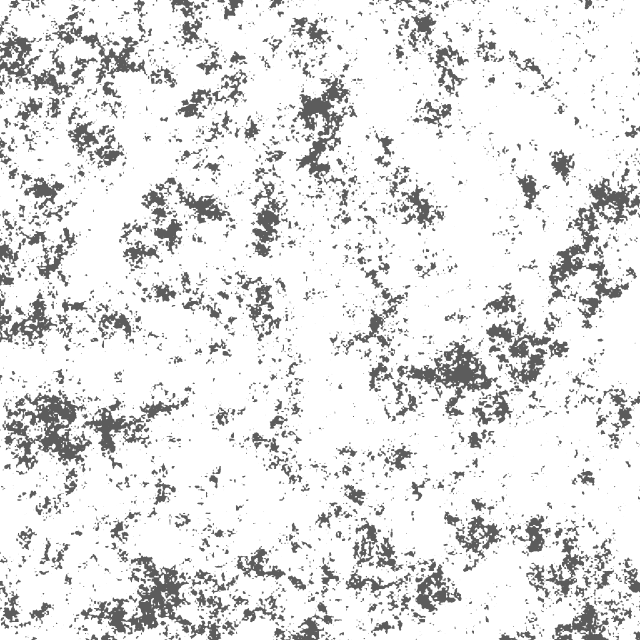
Write a WebGL 2 fragment shader that draws this texture.

```glsl
#version 300 es
precision highp float;
precision highp int;

uniform vec2 u_resolution;
out vec4 outColor;

const vec3 PAPER = vec3(1.0);
const vec3 INK = vec3(0.36);
const int OCTAVES = 6;
const int SAMPLES = 3;

// Integer hash of a lattice cell, returned in 0..1
float hash(ivec2 cell, int seed) {
    uvec2 q = uvec2(cell) * uvec2(1597u, 3571u);
    uint n = (q.x ^ (q.y << 8)) + uint(seed) * 7919u;
    n = (n ^ (n >> 16)) * 0x7feb352du;
    n = (n ^ (n >> 15)) * 0x846ca68bu;
    n += q.y;
    n = (n ^ (n >> 16)) * 0x7feb352du;
    n ^= n >> 15;
    return float(n >> 8) / 16777216.0;
}

// Smoothly interpolated lattice values
float valueNoise(vec2 p, int seed) {
    ivec2 cell = ivec2(floor(p));
    vec2 f = fract(p);
    vec2 w = f * f * (3.0 - 2.0 * f);
    float bottom = mix(hash(cell, seed), hash(cell + ivec2(1, 0), seed), w.x);
    float top = mix(hash(cell + ivec2(0, 1), seed), hash(cell + ivec2(1, 1), seed), w.x);
    return mix(bottom, top, w.y);
}

// Aligned octaves: broad patches broken up by ever finer grain
float fractalNoise(vec2 p, float frequency, float gain) {
    float sum = 0.0;
    float total = 0.0;
    float amplitude = 1.0;
    for (int i = 0; i < OCTAVES; i++) {
        sum += amplitude * valueNoise(p * frequency, i + 1);
        total += amplitude;
        amplitude *= gain;
        frequency *= 2.0;
    }
    return sum / total;
}

// Ink coverage at one point
float grunge(vec2 p, float threshold, float softness) {
    float height = fractalNoise(p, 12.0, 1.0);
    return smoothstep(threshold - softness, threshold + softness, height);
}

void main() {
    // Average a grid of samples inside the pixel to smooth the edges
    float coverage = 0.0;
    for (int y = 0; y < SAMPLES; y++) {
        for (int x = 0; x < SAMPLES; x++) {
            vec2 offset = (vec2(x, y) + 0.5) / float(SAMPLES) - 0.5;
            vec2 p = (gl_FragCoord.xy + offset) / u_resolution.y;
            coverage += grunge(p, 0.58, 0.008);
        }
    }
    coverage /= float(SAMPLES * SAMPLES);
    outColor = vec4(mix(PAPER, INK, coverage), 1.0);
}
```
